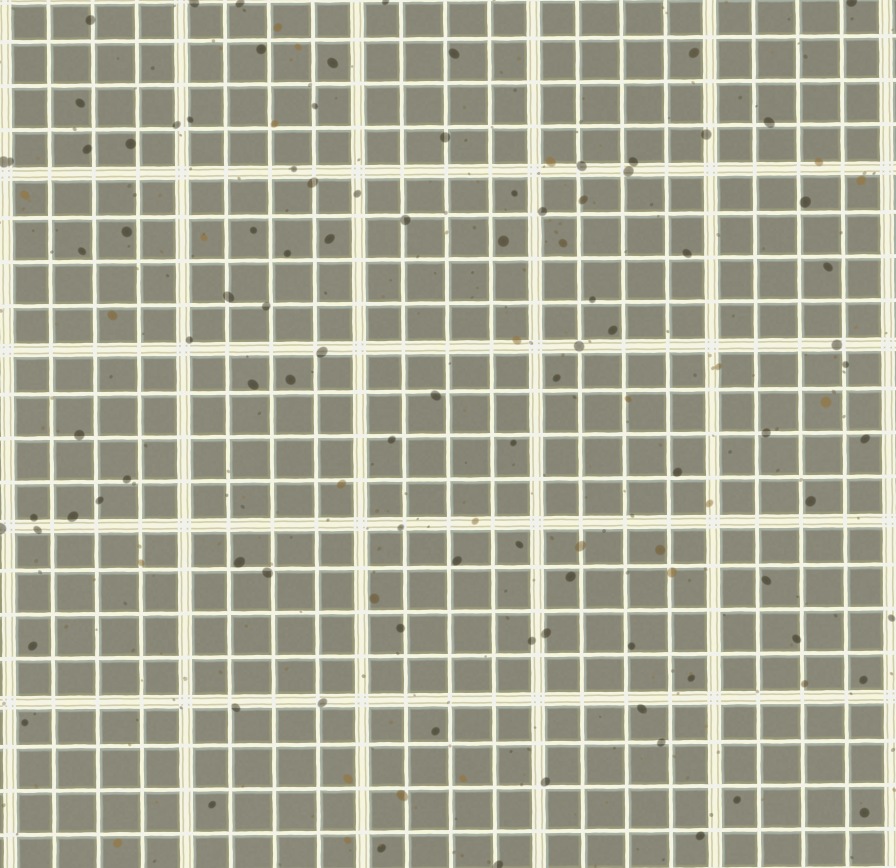
This pattern is drawn by a WebGL 2 fragment shader. Its source:

```glsl
#version 300 es
precision highp float;
uniform vec2 u_resolution;
out vec4 outColor;

#define PERIODS 5.085            // large squares across the canvas
#define DIVISIONS 4.0            // small squares per large square
#define ORIGIN vec2(0.060, -0.063)
#define TILT 0.007
#define LINE_HALF 0.0115         // half widths, in large squares
#define BAND_HALF 0.039
#define GROOVE_AT 0.0185
#define GROOVE_HALF 0.0045
#define FRINGE 0.017
#define SPOT_DENSITY 0.29
#define DUST_DENSITY 0.13

const vec3 GLASS = vec3(0.535, 0.53, 0.47);
const vec3 WARM_EDGE = vec3(0.60, 0.60, 0.48);
const vec3 COOL_EDGE = vec3(0.65, 0.69, 0.64);
const vec3 CREAM = vec3(0.965, 0.965, 0.86);
const vec3 WHITE = vec3(0.95, 0.95, 0.93);
const vec3 TAN = vec3(0.82, 0.80, 0.67);
const vec3 SPOT_DARK = vec3(0.29, 0.27, 0.20);
const vec3 SPOT_AMBER = vec3(0.58, 0.47, 0.27);

vec3 hash3(vec2 cell) {
  vec3 h = fract(cell.xyx * vec3(0.1031, 0.1030, 0.0973));
  h += dot(h, h.yxz + 33.33);
  return fract((h.xxy + h.yzz) * h.zyx);
}

float layeredSines(vec2 p) {
  return sin(p.x * 1.7 + 1.3 * sin(p.y * 1.1)) * 0.5
       + sin(p.y * 3.1 + 1.7 * sin(p.x * 2.3)) * 0.3
       + sin(p.x * 6.7 - p.y * 5.3) * 0.2;
}

// One ruling direction: x = line, y = groove, z = cool fringe, w = warm fringe
vec4 ruling(float t, float aa) {
  float offset = (fract(t * DIVISIONS + 0.5) - 0.5) / DIVISIONS;
  float inBand = step(abs(fract(t + 0.5) - 0.5), 0.5 / DIVISIONS);
  float edge = abs(offset) - mix(LINE_HALF, BAND_HALF, inBand);
  float line = 1.0 - smoothstep(-aa, aa, edge);
  float grooveEdge = abs(abs(offset) - GROOVE_AT) - GROOVE_HALF;
  float groove = inBand * (1.0 - smoothstep(-aa, aa, grooveEdge));
  float fringe = 1.0 - smoothstep(FRINGE * 0.4, FRINGE + aa, edge);
  float side = step(0.0, offset);
  return vec4(line, groove, fringe * side, fringe * (1.0 - side));
}

// Scattered round specks: x = coverage, y = random tint
vec2 specks(vec2 p, float density, float radius, float aa) {
  vec2 base = floor(p);
  vec2 result = vec2(0.0);
  for (int j = -1; j <= 1; j++) {
    for (int i = -1; i <= 1; i++) {
      vec2 cell = base + vec2(i, j);
      vec3 place = hash3(cell + 17.0);
      vec3 look = hash3(cell + 91.0);
      vec2 d = p - cell - place.xy;
      d.x += d.y * (look.x - 0.5) * 0.7;
      float size = radius * mix(0.6, 1.1, look.y);
      float cover = 1.0 - smoothstep(size - aa, size + aa, length(d));
      cover *= step(place.z, density) * mix(0.85, 1.0, smoothstep(size, 0.0, length(d)));
      if (cover > result.x) result = vec2(cover, look.z);
    }
  }
  return result;
}

void main() {
  vec2 uv = gl_FragCoord.xy / u_resolution.x * PERIODS;
  float c = cos(TILT), s = sin(TILT);
  vec2 p = vec2(c * uv.x + s * uv.y, c * uv.y - s * uv.x) - ORIGIN;
  float aa = 0.7 * PERIODS / u_resolution.x;

  // Slightly uneven rulings
  vec2 rough = vec2(layeredSines(p.yx * 19.0), layeredSines(p * 19.0 + 4.0)) * 0.0016;
  vec4 across = ruling(p.x + rough.x, aa);
  vec4 down = ruling(-p.y + rough.y, aa);

  // Glass squares and their coloured fringes
  vec3 color = GLASS + 0.008 * layeredSines(p * 0.8);
  color += (hash3(floor(p * 60.0)).x - 0.5) * 0.012;
  color = mix(color, WARM_EDGE, max(across.w, down.w));
  color = mix(color, COOL_EDGE, max(across.z, down.z));

  // Bright lines, dulled in the grooves and whitest where they cross
  float line = max(across.x, down.x);
  float clean = max(across.x * (1.0 - across.y), down.x * (1.0 - down.y));
  vec3 bright = mix(CREAM, WHITE, across.x * down.x);
  bright = mix(bright, WHITE, 0.3 + 0.3 * layeredSines(p * 9.0));
  color = mix(color, mix(TAN, bright, clean), line);

  // Dark and amber spots, then fine dust
  vec2 spot = specks(p * DIVISIONS, SPOT_DENSITY, 0.115, aa * DIVISIONS * 1.5);
  vec3 spotColor = mix(SPOT_DARK, SPOT_AMBER, smoothstep(0.68, 0.9, spot.y));
  color = mix(color, spotColor, spot.x * mix(0.8, 0.6, line));
  vec2 dust = specks(p * 9.0 + 40.0, DUST_DENSITY, 0.10, aa * 9.0);
  vec3 dustColor = mix(SPOT_DARK, SPOT_AMBER, dust.y);
  color = mix(color, dustColor, dust.x * 0.45);

  outColor = vec4(color, 1.0);
}
```
